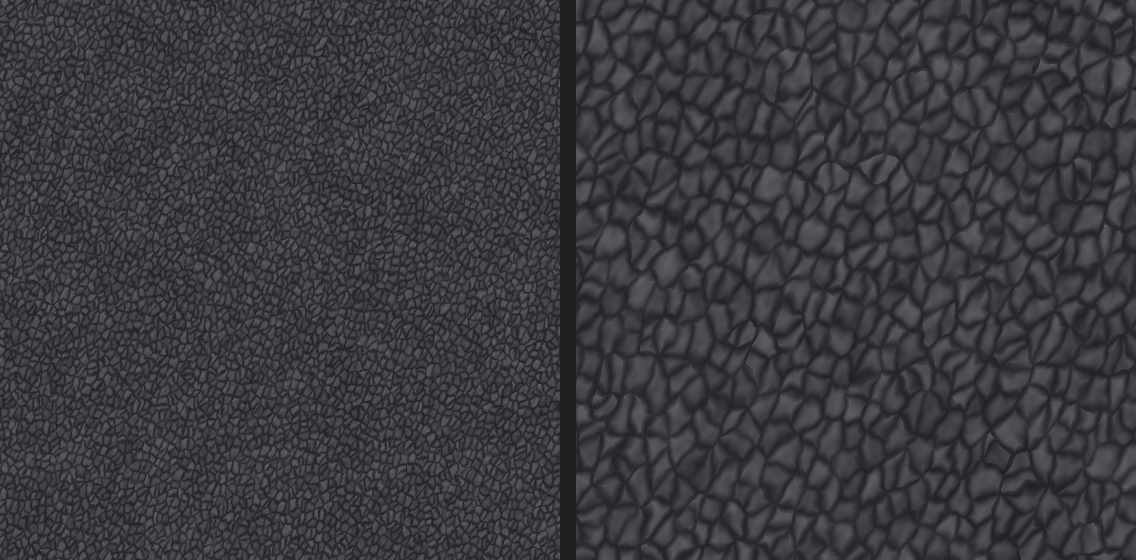
Left: the whole. Right: its middle third, enlarged.
This texture is drawn by a Shadertoy shader. Its source:

```glsl
// Dark charcoal leather: small slanted pebble grains parted by fine creases
#define GRAINS_ACROSS 84.0
#define GRAINS_ALONG 57.0
#define LEAN 0.42
#define JITTER 0.88
#define WARP 0.38
#define CREASE_TONE 0.142
#define GRAIN_TONE 0.298
#define GRAIN_VARIATION 0.075
#define FINE_VARIATION 0.075
#define BROAD_VARIATION 0.022
#define TINT vec3(0.995, 0.98, 1.06)

vec2 hash2(vec2 p) {
    vec3 q = fract(vec3(p.xyx) * vec3(0.1031, 0.1030, 0.0973));
    q += dot(q, q.yzx + 33.33);
    return fract((q.xx + q.yz) * q.zy);
}

float cornerSlope(vec2 cell, vec2 offset) {
    float angle = 6.2832 * hash2(cell).x;
    return dot(vec2(cos(angle), sin(angle)), offset);
}

// Gradient noise, roughly -0.7 to 0.7
float gradientNoise(vec2 p) {
    vec2 i = floor(p), f = fract(p);
    vec2 u = f * f * f * (f * (f * 6.0 - 15.0) + 10.0);
    vec2 e = vec2(1.0, 0.0);
    return mix(mix(cornerSlope(i, f), cornerSlope(i + e, f - e), u.x),
               mix(cornerSlope(i + e.yx, f - e.yx), cornerSlope(i + 1.0, f - 1.0), u.x), u.y);
}

// x: distance to the crease, y: random value of the grain, z: slope across it
vec3 grainCell(vec2 p) {
    vec2 base = floor(p), nearest = vec2(0.0), second = vec2(0.0), id = vec2(0.0);
    float d1 = 9.0, d2 = 9.0;
    for (int y = -1; y <= 1; y++)
    for (int x = -1; x <= 1; x++) {
        vec2 cell = base + vec2(x, y);
        vec2 toSeed = cell + 0.5 + JITTER * (hash2(cell + 71.0) - 0.5) - p;
        float d = dot(toSeed, toSeed);
        if (d < d1) {
            d2 = d1; second = nearest;
            d1 = d; nearest = toSeed; id = cell;
        } else if (d < d2) {
            d2 = d; second = toSeed;
        }
    }
    float border = (d2 - d1) / (2.0 * max(length(second - nearest), 0.05));
    return vec3(border, hash2(id + 19.0).y, nearest.x - nearest.y);
}

void mainImage(out vec4 fragColor, in vec2 fragCoord) {
    vec2 uv = fragCoord / iResolution.y;

    // Lean the grain axis, then stretch and bend the cells
    float c = cos(LEAN), s = sin(LEAN);
    vec2 p = vec2(c * uv.x - s * uv.y, s * uv.x + c * uv.y)
           * vec2(GRAINS_ACROSS, GRAINS_ALONG) + 200.0;
    vec2 bend = vec2(gradientNoise(p * 0.7), gradientNoise(p * 0.7 + 43.0))
              + 0.5 * vec2(gradientNoise(p * 1.7 + 11.0), gradientNoise(p * 1.7 + 87.0));
    vec3 grain = grainCell(p + WARP * bend);

    // Rounded grains; some creases stay shallow so neighbours merge
    float shallow = 0.05 + 0.12 * smoothstep(-0.1, 0.5, gradientNoise(p * 0.8 + 31.0));
    float dome = smoothstep(-shallow, 0.34, grain.x);
    float tone = mix(CREASE_TONE, GRAIN_TONE, dome);

    // Per-grain shade, soft side light, fine wrinkles and broad mottling
    tone += dome * (GRAIN_VARIATION * (grain.y - 0.5) + 0.025 * grain.z);
    tone += FINE_VARIATION * gradientNoise(p * 1.9 + 57.0) * (0.4 + 0.6 * dome);
    tone += BROAD_VARIATION * gradientNoise(uv * 9.0 + 5.0);

    fragColor = vec4(clamp(tone, 0.115, 0.36) * TINT, 1.0);
}
```
